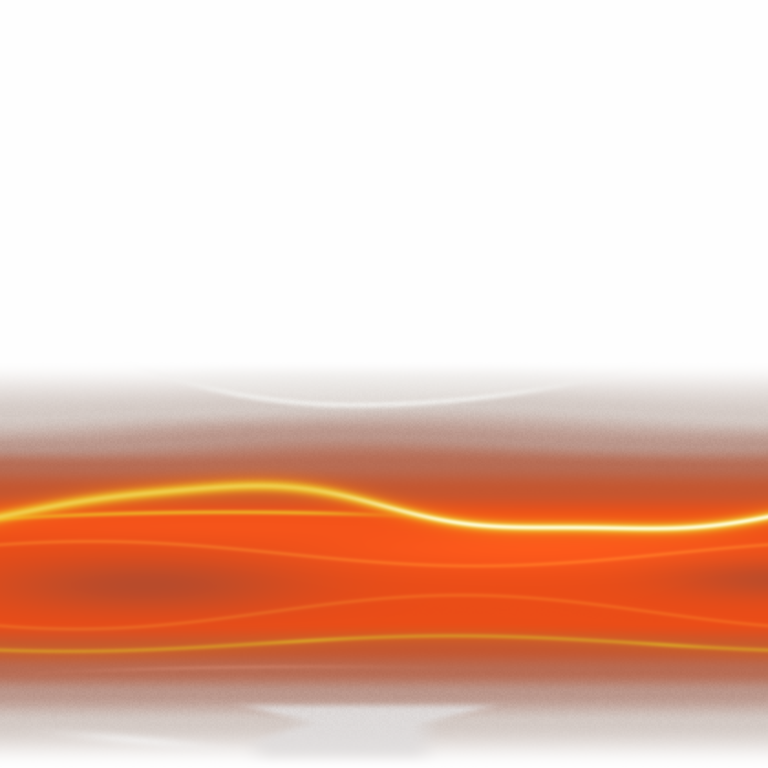
This background is drawn by a WebGL 2 fragment shader. Its source:

```glsl
#version 300 es
precision highp float;

#define TAU 6.2831853
#define BAND_TOP 0.53
#define TOP_DEPTH 0.205
#define BOTTOM_DEPTH 0.19
#define DUST_SWAY 0.05
#define GRAIN 0.022
#define GRAIN_CELLS 420.0
#define YELLOW vec3(0.93, 0.80, 0.16)
#define HOT_WHITE vec3(1.0, 0.98, 0.82)
#define EMBER vec3(0.72, 0.295, 0.17)
#define FLAME vec3(1.0, 0.355, 0.11)
#define MIST vec3(0.93, 0.925, 0.915)

uniform vec2 u_resolution;
out vec4 fragColor;

float hash(vec2 p) {
    p = fract(p * vec2(0.1031, 0.1137));
    p += dot(p, p.yx + 33.33);
    return fract((p.x + p.y) * p.x * 57.3);
}

float bell(float d, float width) {
    return exp(-d * d / (width * width));
}

// Soft elliptical spot
float spot(vec2 p, vec2 center, vec2 radius) {
    vec2 q = (p - center) / radius;
    return exp(-dot(q, q));
}

// Cosine strand, peaking at the given x
float strand(float x, float level, float height, float peak) {
    return level + height * cos(TAU * (x - peak));
}

// White through grey dust and rust to orange
vec3 heatColor(float t) {
    const float stops[6] = float[6](0.0, 0.31, 0.51, 0.66, 0.82, 1.0);
    const vec3 tints[6] = vec3[6](
        vec3(0.995), vec3(0.83, 0.79, 0.77), vec3(0.735, 0.59, 0.545),
        vec3(0.72, 0.425, 0.33), vec3(0.77, 0.34, 0.19), vec3(0.92, 0.30, 0.09));
    vec3 color = tints[0];
    for (int i = 1; i < 6; i++) {
        color = mix(color, tints[i], smoothstep(stops[i - 1], stops[i], t));
    }
    return color;
}

// Main wave: three harmonics
float mainWave(float x) {
    float a = TAU * x;
    return 0.336 + 0.028 * sin(a) - 0.007 * cos(a)
        - 0.002 * cos(2.0 * a) - 0.003 * sin(2.0 * a) + 0.003 * sin(3.0 * a);
}

void main() {
    vec2 uv = gl_FragCoord.xy / u_resolution;
    float x = uv.x;
    float y = uv.y;

    // Heat rises inward from both edges of the band
    float top = (BAND_TOP - y) / TOP_DEPTH;
    top -= DUST_SWAY * cos(TAU * x) * bell(top - 0.4, 0.2);
    top += 0.012 * sin(9.0 * x + 70.0 * y) * bell(top - 0.45, 0.2);
    float heat = clamp(min(top, y / BOTTOM_DEPTH), 0.0, 1.0);
    vec3 color = heatColor(heat);

    // Dark embers and bright flame inside the core
    color = mix(color, FLAME, 0.9 * spot(uv, vec2(0.70, 0.285), vec2(0.32, 0.03)));
    color = mix(color, FLAME, 0.5 * spot(uv, vec2(0.25, 0.315), vec2(0.40, 0.022)));
    color = mix(color, EMBER, spot(uv, vec2(0.19, 0.238), vec2(0.20, 0.036)));
    color = mix(color, EMBER, 0.9 * spot(uv, vec2(1.02, 0.245), vec2(0.15, 0.026)));

    // Pale arc with mist above it
    float side = x - 0.46;
    float arc = y - (0.473 + (side < 0.0 ? 0.62 : 0.35) * side * side);
    float arcFade = smoothstep(0.15, 0.32, x) * smoothstep(0.86, 0.62, x);
    float veil = smoothstep(-0.01, 0.012, arc) * smoothstep(0.53, 0.50, y);
    color = mix(color, MIST, 0.55 * arcFade * veil);
    color = mix(color, MIST + 0.01, 0.8 * arcFade * bell(arc, 0.0045));

    // Pale pool and streak near the lower edge
    float halfWidth = 0.075 + 0.085 * smoothstep(0.055, 0.085, y)
        + 0.07 * smoothstep(0.065, 0.03, y) * step(x, 0.48);
    float pool = smoothstep(0.025, -0.025, abs(x - 0.48) - halfWidth)
        * smoothstep(0.088, 0.074, y) * smoothstep(0.0, 0.03, y);
    color = mix(color, vec3(0.875, 0.865, 0.865), 0.85 * pool);
    float streak = y - 0.043 + 0.09 * (x - 0.1);
    color = mix(color, vec3(0.96), 0.6 * bell(streak, 0.007) * bell(x - 0.18, 0.09));

    // Faint inner strands
    float faint = bell(y - strand(x, 0.279, 0.016, 0.12), 0.003)
        + 0.8 * bell(y - strand(x, 0.203, 0.022, 0.60), 0.003);
    color += faint * vec3(0.03, 0.10, 0.03);
    float lower = y - 0.132 + 0.06 * (x - 0.42) * (x - 0.42);
    color += 0.05 * bell(lower, 0.003) * bell(x - 0.3, 0.18);

    // Secondary yellow strands
    float second = y - 0.333 + 0.09 * (x - 0.3) * (x - 0.3);
    float secondFade = smoothstep(0.60, 0.38, x);
    color = mix(color, YELLOW, 0.65 * secondFade * bell(second, 0.0034));
    float base = y - strand(x, 0.162, 0.010, 0.59);
    float sparkle = 0.65 + 0.2 * bell(x - 0.40, 0.05) + 0.2 * bell(x - 0.87, 0.04);
    color = mix(color, vec3(0.87, 0.73, 0.17), sparkle * bell(base, 0.0032));
    color = mix(color, vec3(0.82, 0.42, 0.12), 0.35 * bell(base, 0.011));

    // Main wave: orange halo, yellow body, white core growing to the right
    float wave = y - mainWave(x);
    float whiteness = 0.2 + 0.75 * smoothstep(0.38, 0.62, x);
    color = mix(color, vec3(0.96, 0.48, 0.08), 0.55 * bell(wave, 0.016));
    color = mix(color, YELLOW, 0.85 * bell(wave, 0.0075));
    color = mix(color, HOT_WHITE, whiteness * bell(wave, 0.0034));

    // Fine grain in the dusty zones
    float grain = hash(floor(uv * GRAIN_CELLS)) - 0.5;
    color += GRAIN * grain * bell(heat - 0.45, 0.25);

    fragColor = vec4(clamp(color, 0.0, 1.0), 1.0);
}
```
